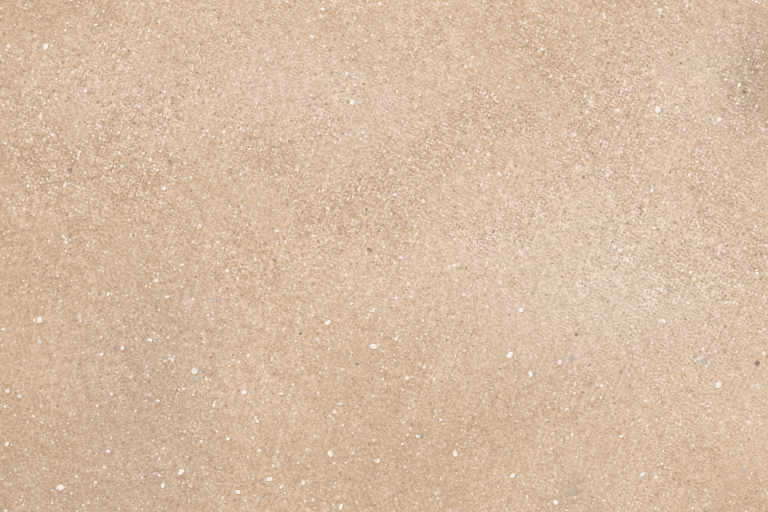
A WebGL 1 fragment shader for this texture:

```glsl
precision highp float;
// Dry pale sand with fine grit, soft dusty patches and scattered angular pebbles.

uniform vec2 u_resolution;

const vec3 SAND       = vec3(0.842, 0.735, 0.630);
const vec3 DUST       = vec3(0.880, 0.802, 0.732);
const vec3 DAMP       = vec3(0.735, 0.645, 0.560);
const vec3 BROWN_GRIT = vec3(0.660, 0.520, 0.400);
const vec3 WHITE_GRIT = vec3(0.960, 0.930, 0.905);
const vec3 PEBBLE     = vec3(0.955, 0.940, 0.920);
const vec3 GREY_STONE = vec3(0.740, 0.700, 0.660);
const vec3 DARK_STONE = vec3(0.520, 0.450, 0.400);

const float FINE_CELLS    = 310.0;  // grain cells per canvas height
const float MEDIUM_CELLS  = 150.0;
const float COARSE_CELLS  = 50.0;
const float FINE_DEPTH    = 0.145;
const float MEDIUM_DEPTH  = 0.050;
const float COARSE_DEPTH  = 0.026;
const float PATCH_DEPTH   = 0.110;
const float EDGE_SOFTNESS = 0.55;

float hash(vec2 p) {
  return fract(sin(dot(p, vec2(127.1, 311.7))) * 43758.5453);
}

mat2 rotation(float angle) {
  float c = cos(angle), s = sin(angle);
  return mat2(c, s, -s, c);
}

float valueNoise(vec2 p) {
  vec2 i = floor(p), f = fract(p);
  f = f * f * (3.0 - 2.0 * f);
  float low  = mix(hash(i), hash(i + vec2(1.0, 0.0)), f.x);
  float high = mix(hash(i + vec2(0.0, 1.0)), hash(i + 1.0), f.x);
  return mix(low, high, f.y);
}

float fbm(vec2 p) {
  float sum = 0.0, weight = 0.5;
  for (int i = 0; i < 5; i++) {
    sum += weight * valueNoise(p);
    p = rotation(0.6) * p * 2.03 + 17.3;
    weight *= 0.5;
  }
  return sum;
}

// Soft elliptical area, 1 at its centre.
float patchArea(vec2 p, vec2 centre, vec2 size) {
  vec2 q = (p - centre) / size;
  return exp(-dot(q, q));
}

// One angular grain per occupied cell: x = coverage, y = random tone.
vec2 grains(vec2 p, float cells, float density, vec2 radii, float seed) {
  vec2 g = rotation(seed) * p * cells + seed * 7.0;
  vec2 id = floor(g) + seed * 13.0;
  vec2 jitter = vec2(hash(id + 1.3), hash(id + 5.7)) - 0.5;
  float pick = hash(id + 9.1);
  float size = hash(id + 3.9);
  float radius = mix(radii.x, radii.y, size * size);
  vec2 q = fract(g) - 0.5 - jitter * (1.0 - 2.5 * radii.y);
  q = rotation(6.283 * hash(id + 2.2)) * q;
  q *= vec2(0.85, mix(0.9, 1.4, hash(id + 8.4)));
  float boxy = max(abs(q.x + 0.25 * q.y), abs(q.y));
  float dist = mix(length(q), boxy, 0.4);
  float soft = EDGE_SOFTNESS * cells / u_resolution.y;
  float cover = 1.0 - smoothstep(radius - soft, radius + soft, dist);
  return vec2(cover * step(pick, density), hash(id + 6.6));
}

void main() {
  vec2 p = gl_FragCoord.xy / u_resolution.y;

  // Broad areas of dust, damp ground and loose grit, with ragged outlines
  float cloud = fbm(p * vec2(2.6, 4.2) + 4.0) - 0.48;
  float ragged = 0.4 + 1.2 * fbm(p * 8.0 + 31.0);
  float clump = smoothstep(0.32, 0.68, fbm(p * 13.0 + 57.0));
  float dust = patchArea(p, vec2(0.48, 0.81), vec2(0.45, 0.13)) * 0.55
             + patchArea(p, vec2(1.22, 0.47), vec2(0.30, 0.20))
             + patchArea(p, vec2(1.36, 0.88), vec2(0.17, 0.12)) * 0.7;
  float damp = patchArea(p, vec2(0.30, 0.20), vec2(0.15, 0.24)) * 0.6
             + patchArea(p, vec2(0.02, 0.04), vec2(0.20, 0.12)) * 0.4
             + patchArea(p, vec2(1.48, 0.84), vec2(0.06, 0.10))
             + patchArea(p, vec2(1.13, 0.04), vec2(0.06, 0.05)) * 0.4;
  float loose = patchArea(p, vec2(0.88, 0.72), vec2(0.50, 0.22))
              + patchArea(p, vec2(0.15, 0.74), vec2(0.32, 0.18)) * 0.8
              + patchArea(p, vec2(1.40, 0.60), vec2(0.25, 0.30)) * 0.7;
  float grit = clamp((0.22 + 0.85 * loose) * (0.3 + 1.2 * clump), 0.06, 1.0);

  vec3 color = SAND + PATCH_DEPTH * cloud * vec3(0.85, 1.0, 1.15);
  color -= vec3(0.022, 0.028, 0.030) * loose * clump;
  color = mix(color, DUST, clamp(dust * ragged * 0.85, 0.0, 0.85));
  color = mix(color, DAMP, clamp(damp * ragged * 0.75, 0.0, 0.75));

  // Sand grain, rougher where the grit lies
  float rough = 0.85 + 0.4 * grit;
  float grain = FINE_DEPTH * (valueNoise(rotation(0.4) * p * FINE_CELLS) - 0.5)
              + MEDIUM_DEPTH * (valueNoise(rotation(1.1) * p * MEDIUM_CELLS) - 0.5)
              + COARSE_DEPTH * (valueNoise(rotation(0.8) * p * COARSE_CELLS) - 0.5);
  color += grain * rough * vec3(0.88, 1.0, 1.12);

  // Brown and white grit
  vec2 brown = grains(p, 130.0, 0.08 + 0.34 * grit, vec2(0.16, 0.36), 0.7);
  color = mix(color, BROWN_GRIT, brown.x * (0.15 + 0.50 * brown.y));
  vec2 white = grains(p, 135.0, 0.09 + 0.30 * grit, vec2(0.15, 0.36), 1.9);
  color = mix(color, WHITE_GRIT, white.x * (0.35 + 0.60 * white.y));
  vec2 chips = grains(p, 72.0, 0.03 + 0.16 * grit, vec2(0.09, 0.25), 2.6);
  color = mix(color, WHITE_GRIT, chips.x * (0.5 + 0.5 * chips.y));

  // Scattered pebbles with a faint shadow below right
  float pebbleDensity = mix(0.17, 0.04, smoothstep(0.25, 0.65, p.y));
  vec2 sizes = vec2(0.06, 0.145);
  vec2 shadow = grains(p + vec2(-0.0015, 0.002), 25.0, pebbleDensity, sizes, 3.3);
  color = mix(color, BROWN_GRIT, shadow.x * 0.35);
  vec2 pebble = grains(p, 25.0, pebbleDensity, sizes, 3.3);
  vec3 stone = mix(PEBBLE, GREY_STONE, smoothstep(0.80, 1.0, pebble.y));
  color = mix(color, stone + 0.4 * grain, pebble.x * 0.95);
  vec2 dark = grains(p, 25.0, 0.022, vec2(0.05, 0.12), 4.2);
  color = mix(color, DARK_STONE, dark.x * (0.3 + 0.5 * dark.y));

  gl_FragColor = vec4(clamp(color, 0.0, 1.0), 1.0);
}
```
